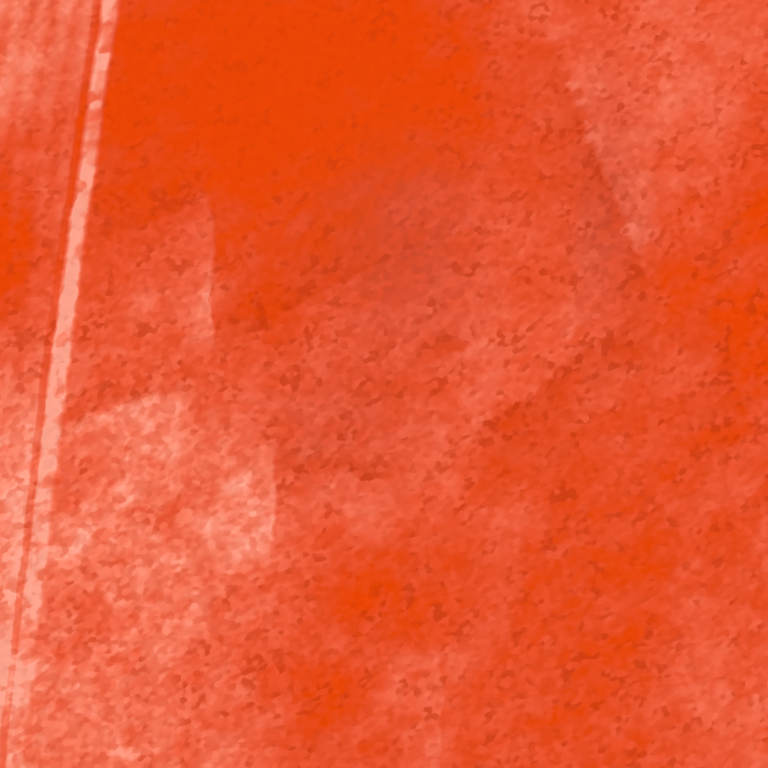
This texture is drawn by a Shadertoy shader. Its source:

```glsl
// Weathered red-orange painted cloth: a pale stitched seam on the left, soft folds and fine grain.
// A single tone value is summed from glows, one-sided folds, layered sines and
// soft cellular grain, then coloured through a six-step ramp from vivid orange to pale pink.

const vec3 RAMP[6] = vec3[6](
    vec3(0.92, 0.27, 0.02), vec3(0.90, 0.29, 0.12), vec3(0.92, 0.335, 0.20),
    vec3(0.94, 0.40, 0.28), vec3(0.97, 0.49, 0.38), vec3(0.99, 0.63, 0.54));
const vec3 MAUVE = vec3(0.79, 0.30, 0.22);
const vec3 RUST = vec3(0.75, 0.21, 0.06);

vec3 hash3(vec2 cell) {
    vec3 k = vec3(dot(cell, vec2(127.1, 311.7)), dot(cell, vec2(269.5, 183.3)),
                  dot(cell, vec2(419.2, 371.9)));
    return fract(sin(k) * 43758.5);
}

mat2 rotation(float angle) {
    float c = cos(angle), s = sin(angle);
    return mat2(c, s, -s, c);
}

// Cellular noise with blurred borders: each cell holds one random value, 0 to 1
float softCells(vec2 p, float sharpness) {
    vec2 base = floor(p), f = fract(p);
    float sum = 0.0, total = 1e-5;
    for (int y = -1; y <= 1; y++)
    for (int x = -1; x <= 1; x++) {
        vec2 offset = vec2(x, y);
        vec3 h = hash3(base + offset);
        vec2 d = offset + h.xy - f;
        float weight = exp(-sharpness * dot(d, d));
        sum += weight * h.z;
        total += weight;
    }
    return sum / total;
}

// Layered, warped sines, about -1 to 1
float clouds(vec2 p) {
    float sum = 0.0, amplitude = 0.5;
    for (int i = 0; i < 5; i++) {
        p = rotation(1.1) * p * 1.75 + 0.8 * sin(p.yx * 1.3) + 2.7;
        sum += amplitude * sin(p.x) * cos(p.y * 0.8);
        amplitude *= 0.68;
    }
    return sum;
}

float glow(vec2 p, vec2 center, vec2 radius) {
    vec2 q = (p - center) / radius;
    return exp(-dot(q, q));
}

// Crisp along the line a-b, fading away over its left side
float fold(vec2 p, vec2 a, vec2 b, float width) {
    float len = length(b - a);
    vec2 dir = (b - a) / len;
    float along = dot(p - a, dir) / len;
    float side = dot(p - a, vec2(-dir.y, dir.x));
    float ends = smoothstep(0.0, 0.3, along) * (1.0 - smoothstep(0.7, 1.0, along));
    return ends * smoothstep(-0.004, 0.004, side) * exp(-max(side, 0.0) / width);
}

float band(float x, float center, float halfWidth) {
    return 1.0 - smoothstep(halfWidth * 0.5, halfWidth * 1.4, abs(x - center));
}

float broadTone(vec2 p) {
    float tone = 1.8;
    tone -= 2.3 * glow(p, vec2(0.30, 0.88), vec2(0.25, 0.20));
    tone -= 1.1 * glow(p, vec2(0.52, 0.95), vec2(0.12, 0.12));
    tone -= 1.4 * glow(p, vec2(1.0, 0.60), vec2(0.13, 0.24));
    tone -= 0.7 * glow(p, vec2(0.74, 0.25), vec2(0.09, 0.14));
    tone -= 0.7 * glow(p, vec2(0.46, 0.18), vec2(0.09, 0.14));
    tone += 2.2 * glow(p, vec2(0.06, 0.12), vec2(0.18, 0.28));
    tone += 1.4 * glow(p, vec2(0.24, 0.36), vec2(0.14, 0.20));
    tone += 0.7 * glow(p, vec2(0.85, 0.92), vec2(0.24, 0.20));
    tone += 0.6 * glow(p, vec2(0.70, 0.58), vec2(0.15, 0.13));
    return tone;
}

float paleFolds(vec2 p) {
    return 2.0 * fold(p, vec2(0.280, 0.51), vec2(0.275, 0.78), 0.06)
         + 1.5 * fold(p, vec2(0.355, 0.25), vec2(0.36, 0.45), 0.05)
         + 1.0 * fold(p, vec2(0.575, -0.05), vec2(0.57, 0.18), 0.04)
         + 0.9 * fold(p, vec2(0.70, 0.98), vec2(0.86, 0.60), 0.06)
         + 1.0 * fold(p, vec2(0.26, 0.51), vec2(0.08, 0.44), 0.03);
}

float darkFolds(vec2 p) {
    return fold(p, vec2(0.86, 0.59), vec2(0.70, 1.0), 0.035)
         + fold(p, vec2(0.86, 0.62), vec2(0.58, 0.40), 0.06)
         + fold(p, vec2(0.33, 0.40), vec2(0.53, 0.37), 0.025)
         + fold(p, vec2(0.27, 0.54), vec2(0.52, 0.68), 0.04)
         + 0.8 * fold(p, vec2(0.10, 0.68), vec2(0.29, 0.75), 0.04)
         + 0.7 * fold(p, vec2(0.08, 0.46), vec2(0.30, 0.50), 0.02)
         + 0.6 * fold(p, vec2(0.97, 0.38), vec2(0.94, 0.62), 0.04);
}

// s is the distance to the right of the seam
float seamTone(float s, float y, float grain) {
    float left = 1.0 - smoothstep(-0.02, 0.0, s);
    float streaks = sin(s * 210.0 + 2.0 * sin(y * 9.0)) * smoothstep(0.4, 1.0, y);
    float tone = left * (1.5 + 0.4 * streaks - 3.0 * glow(vec2(s, y), vec2(-0.1, 0.66), vec2(0.07, 0.15)));
    tone += left * 0.9 * smoothstep(0.7, 0.95, y);
    tone += band(s, 0.0, 0.011) * mix(0.8, 3.4, smoothstep(0.1, 0.7, y)) * (0.75 + 0.6 * grain);
    return tone - 1.3 * band(s, -0.018, 0.005);
}

void mainImage(out vec4 fragColor, in vec2 fragCoord) {
    vec2 p = fragCoord / iResolution.xy;
    vec2 warped = p + 0.011 * vec2(clouds(p * 17.0), clouds(p.yx * 19.0 + 4.0));
    vec2 slanted = rotation(-0.5) * (p + 0.35 * (warped - p));

    // Patches from broad to small, then slanted grain
    float broad = clouds(p * 4.5);
    float medium = softCells(rotation(-0.6) * warped * vec2(11.0, 17.0) + 5.0, 4.0) - 0.5;
    float small = softCells(rotation(-0.5) * warped * vec2(24.0, 36.0) + 17.0, 5.0) - 0.5;
    float coarse = softCells(slanted * vec2(54.0, 72.0), 8.0);
    float fine = softCells(slanted * vec2(125.0, 165.0) + 31.0, 6.0);
    float calm = glow(p, vec2(0.33, 0.90), vec2(0.30, 0.22));
    float rough = (0.75 + 0.35 * glow(p, vec2(0.12, 0.25), vec2(0.25, 0.40))) * (1.0 - 0.5 * calm);

    float dark = darkFolds(warped + 0.012 * (coarse - 0.5));
    float tone = broadTone(warped) + paleFolds(warped) - 0.8 * dark;
    tone += (0.65 * broad + 1.4 * medium + 1.2 * small) * (1.0 - 0.6 * calm);
    tone += rough * (1.0 * (coarse - 0.5) + 1.1 * (fine - 0.5));

    float seamX = 0.02 + 0.125 * p.y - 0.007 * sin(3.14 * p.y) + 0.2 * (warped.x - p.x);
    tone += seamTone(p.x - seamX, p.y, coarse);

    // Colour ramp, then dull mauve shadows
    vec3 color = RAMP[0];
    for (int i = 1; i < 6; i++)
        color = mix(color, RAMP[i], clamp(tone - float(i - 1), 0.0, 1.0));
    float shadow = glow(warped, vec2(0.53, 0.67), vec2(0.10, 0.13))
                 + glow(warped, vec2(0.79, 0.73), vec2(0.05, 0.14))
                 + 0.6 * glow(warped, vec2(0.44, 0.45), vec2(0.10, 0.08));
    color = mix(color, MAUVE, clamp(shadow * (0.3 + 0.4 * (1.0 - fine)), 0.0, 0.7));

    // Rust flecks gather along the folds and leave the pale cloth clean
    float crease = min(dark, 1.0);
    float fleck = smoothstep(0.64, 0.9, 0.5 * coarse + 0.5 * (1.0 - fine) + 0.15 * crease - 0.2 * small);
    fleck *= 1.0 - smoothstep(2.2, 3.6, tone);
    color = mix(color, RUST, 0.4 * fleck * (1.0 - 0.6 * calm) + 0.2 * crease);
    color *= 1.0 + 0.06 * rough * (fine - 0.5);
    fragColor = vec4(color, 1.0);
}
```
